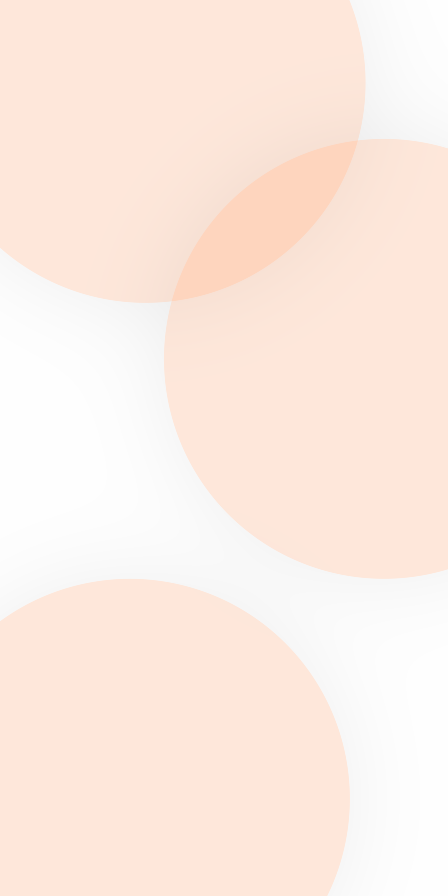
Give the GLSL for this background, as a WebGL 1 fragment shader.

```glsl
precision highp float;

uniform vec2 u_resolution;

const vec3 PAPER = vec3(0.998);
const vec3 PEACH = vec3(0.99, 0.575, 0.34);
const float PEACH_ALPHA = 0.215;
const float RADIUS = 0.491;
const float SHADOW_ALPHA = 0.06;
const float SHADOW_BLUR = 0.1;

// Signed distance to a disc edge, negative inside
float discDistance(vec2 p, vec2 center, float radius) {
  return length(p - center) - radius;
}

// Antialiased coverage of a shape
float coverage(float dist, float pixel) {
  return 1.0 - smoothstep(-0.5 * pixel, 0.5 * pixel, dist);
}

// Logistic approximation of a Gaussian-blurred edge
float softShadow(float dist, float blur) {
  return 1.0 / (1.0 + exp(1.7 * dist / blur));
}

// Translucent disc whose shadow falls only outside its own edge
vec3 paintDisc(vec3 base, vec2 p, vec2 center, float pixel) {
  float dist = discDistance(p, center, RADIUS);
  float fill = coverage(dist, pixel);
  float shade = SHADOW_ALPHA * softShadow(dist, SHADOW_BLUR) * (1.0 - fill);
  return mix(base * (1.0 - shade), PEACH, PEACH_ALPHA * fill);
}

void main() {
  // Canvas width is one unit
  vec2 p = gl_FragCoord.xy / u_resolution.x;
  float pixel = 1.0 / u_resolution.x;

  // Three overlapping discs
  vec3 color = PAPER;
  color = paintDisc(color, p, vec2(0.325, 1.815), pixel);
  color = paintDisc(color, p, vec2(0.857, 1.199), pixel);
  color = paintDisc(color, p, vec2(0.290, 0.217), pixel);

  gl_FragColor = vec4(color, 1.0);
}
```
